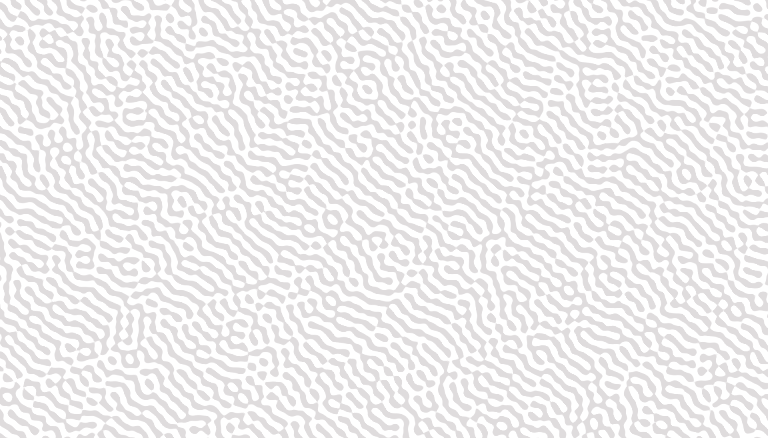
Write a Shadertoy shader that draws this pattern.

```glsl
const vec3 PAPER = vec3(1.0);
const vec3 STRIPE = vec3(0.876, 0.864, 0.868);
const float WAVELENGTH = 0.0262;    // stripe period, in canvas heights
const float WAVELENGTH_JITTER = 0.16;
const float WAVE_DIRECTION = 0.87;  // mean direction across the stripes
const float DIRECTION_SPREAD = 1.2;
const float STRIPE_BIAS = 0.14;     // higher values thin the stripes
const float CONTRAST = 0.5;
const float TAP_SPACING = 0.22;     // lengths below are in wavelengths
const float ACTIVATOR_RADIUS = 0.217;
const float INHIBITOR_RADIUS = 0.434;
const int WAVES = 36;
const int RINGS = 3;
const int TAPS = 37;                // points in a hexagon of RINGS rings
const float TAU = 6.2831853;

float hash(float n) {
    return fract(sin(n * 12.9898 + 4.137) * 4375.8547);
}

// Difference of Gaussians with zero mean: short-range growth, long-range decay
float reactionKernel(float r) {
    float ratio = ACTIVATOR_RADIUS / INHIBITOR_RADIUS;
    float a = r / ACTIVATOR_RADIUS, b = r / INHIBITOR_RADIUS;
    return exp(-a * a) - ratio * ratio * exp(-b * b);
}

// Oriented random waves, saturated and then filtered by one reaction step
float labyrinth(vec2 p) {
    vec2 offsets[TAPS];
    float field[TAPS];

    // Hexagonal neighbourhood
    int count = 0;
    for (int j = -RINGS; j <= RINGS; j++) {
        for (int i = -RINGS; i <= RINGS; i++) {
            if (abs(i + j) > RINGS) continue;
            offsets[count] = TAP_SPACING * vec2(float(i) + 0.5 * float(j), 0.866 * float(j));
            field[count] = 0.0;
            count++;
        }
    }

    // Sum of plane waves, most of them close to the mean direction
    for (int w = 0; w < WAVES; w++) {
        float id = float(w);
        float u = 2.0 * (id + hash(id)) / float(WAVES) - 1.0;
        float angle = WAVE_DIRECTION + DIRECTION_SPREAD * u * (0.4 + 0.6 * u * u);
        float frequency = 1.0 + WAVELENGTH_JITTER * (hash(id + 51.3) - 0.5);
        vec2 k = TAU * frequency * vec2(cos(angle), sin(angle));
        float phase = dot(k, p) + TAU * hash(id + 97.7);
        for (int t = 0; t < TAPS; t++) {
            field[t] += cos(phase + dot(k, offsets[t]));
        }
    }

    // Reaction step evens out the stripe widths
    float sum = 0.0;
    for (int t = 0; t < TAPS; t++) {
        float level = clamp(CONTRAST * field[t], -8.0, 8.0);
        sum += reactionKernel(length(offsets[t])) * tanh(level);
    }
    return sum;
}

void mainImage(out vec4 fragColor, in vec2 fragCoord) {
    vec2 p = fragCoord / iResolution.y / WAVELENGTH;
    float value = labyrinth(p);

    // Edge softened over about one pixel
    float slope = length(vec2(dFdx(value), dFdy(value)));
    float stripe = smoothstep(-0.75, 0.75, (value - STRIPE_BIAS) / max(slope, 1e-4));
    fragColor = vec4(mix(PAPER, STRIPE, stripe), 1.0);
}
```
